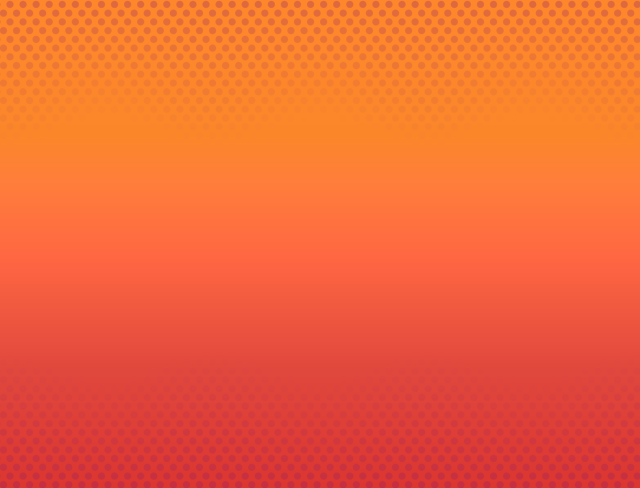
Write a WebGL 1 fragment shader that draws this background.

```glsl
precision highp float;
// A warm vertical gradient from orange through coral to crimson, overlaid with
// a staggered halftone lattice. The dots are tinted plum and fade out from the
// top and bottom edges towards the middle, with a gently scalloped limit.

uniform vec2 u_resolution;

const float TAU = 6.28318;
const vec2 DOT_PITCH = vec2(0.02042, 0.013646);  // in canvas widths
const vec2 DOT_ORIGIN = vec2(0.0156, 0.0069);    // first dot from the top left
const float DOT_RADIUS = 0.0056;
const float DOT_OPACITY = 0.29;

const vec3 ORANGE = vec3(1.0, 0.53, 0.17);
const vec3 AMBER = vec3(0.985, 0.525, 0.165);
const vec3 APRICOT = vec3(1.0, 0.495, 0.23);
const vec3 CORAL = vec3(1.0, 0.405, 0.26);
const vec3 BRICK = vec3(0.88, 0.28, 0.24);
const vec3 CRIMSON = vec3(0.86, 0.21, 0.185);
const vec3 PLUM = vec3(0.55, 0.11, 0.43);

float ramp(float start, float end, float value) {
  return clamp((value - start) / (end - start), 0.0, 1.0);
}

// Background colour at a depth of 0 (top) to 1 (bottom).
vec3 sunsetGradient(float depth) {
  vec3 color = mix(ORANGE, AMBER, ramp(0.0, 0.28, depth));
  color = mix(color, APRICOT, ramp(0.28, 0.37, depth));
  color = mix(color, CORAL, ramp(0.37, 0.525, depth));
  color = mix(color, BRICK, ramp(0.525, 0.76, depth));
  return mix(color, CRIMSON, ramp(0.76, 1.0, depth));
}

// Centre of the nearest dot in the row closest to p; odd rows shift by half.
vec2 nearestDot(vec2 p, vec2 origin, vec2 pitch) {
  float row = floor((p.y - origin.y) / pitch.y + 0.5);
  float shift = 0.5 * mod(row, 2.0);
  float column = floor((p.x - origin.x) / pitch.x - shift + 0.5);
  return origin + vec2(column + shift, row) * pitch;
}

// Dot strength, full at the horizontal edges and zero beyond the scallops.
float edgeFade(float x, float depth) {
  float scallop = 0.03 * cos(3.0 * TAU * x);
  float top = 1.0 - ramp(0.0, 0.27 + scallop, depth);
  float bottom = 1.0 - ramp(0.0, 0.25 + scallop, 1.0 - depth);
  return max(top, bottom);
}

float disc(vec2 p, vec2 center, float radius, float blur) {
  return 1.0 - smoothstep(radius - blur, radius + blur, length(p - center));
}

void main() {
  float aspect = u_resolution.y / u_resolution.x;
  float pixel = 1.0 / u_resolution.x;
  vec2 p = gl_FragCoord.xy * pixel;
  p.y = aspect - p.y;

  vec3 color = sunsetGradient(p.y / aspect);

  // Halftone overlay
  vec2 center = nearestDot(p, DOT_ORIGIN, DOT_PITCH);
  float coverage = disc(p, center, DOT_RADIUS, 0.75 * pixel);
  float strength = edgeFade(center.x, center.y / aspect);
  color = mix(color, PLUM, DOT_OPACITY * coverage * strength);

  gl_FragColor = vec4(color, 1.0);
}
```
